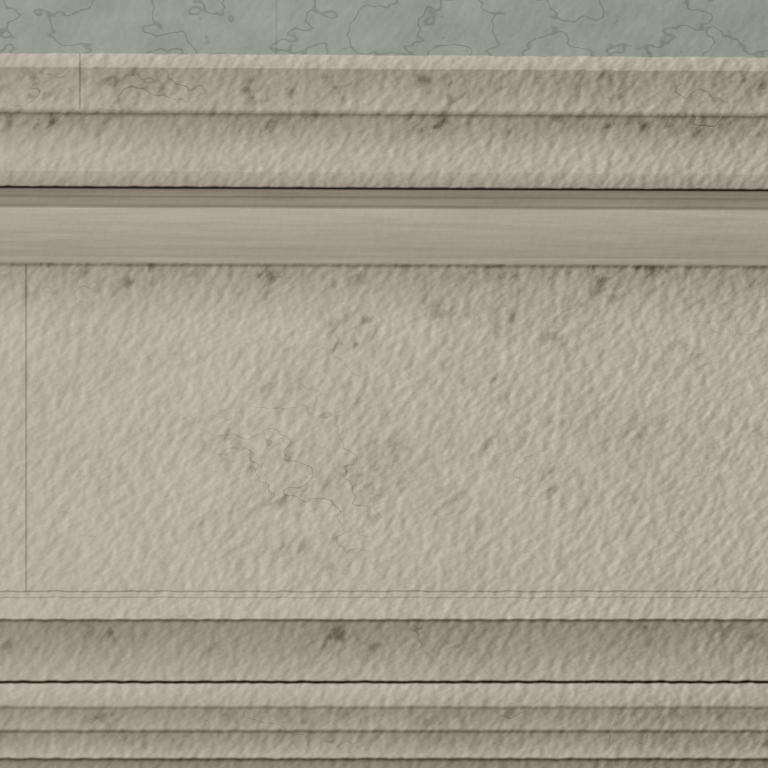
Give the GLSL for this texture, as a WebGL 2 fragment shader.

```glsl
#version 300 es
precision highp float;
uniform vec2 u_resolution;
out vec4 fragColor;

const vec3 WARM_SHIFT = vec3(0.0, 0.032, 0.085);
const vec3 WALL_SHIFT = vec3(0.02, 0.0, 0.045);
const float EDGE = 0.0013;
const float TILT = 0.0065;
const float RELIEF = 0.13;
const float STAIN = 0.17;
const float GRAIN_ANGLE = 0.95;
const float WALL_END = 0.069;
const float PANEL_TOP = 0.344;
const float PANEL_END = 0.770;

vec2 hashGradient(vec2 cell) {
    vec3 h = fract(cell.xyx * vec3(0.1031, 0.1030, 0.0973));
    h += dot(h, h.yzx + 33.33);
    float angle = 6.2832 * fract((h.x + h.y) * h.z);
    return vec2(cos(angle), sin(angle));
}

float noise(vec2 p) {
    vec2 i = floor(p), f = p - i;
    vec2 u = f * f * f * (f * (f * 6.0 - 15.0) + 10.0);
    vec2 e = vec2(0.0, 1.0);
    float low = mix(dot(hashGradient(i), f), dot(hashGradient(i + e.yx), f - e.yx), u.x);
    float high = mix(dot(hashGradient(i + e), f - e), dot(hashGradient(i + 1.0), f - 1.0), u.x);
    return mix(low, high, u.y);
}

float fbm(vec2 p) {
    float sum = 0.0, amp = 0.6;
    for (int i = 0; i < 4; i++) {
        sum += amp * noise(p);
        p = mat2(1.6, 1.2, -1.2, 1.6) * p + 7.3;
        amp *= 0.52;
    }
    return sum;
}

float vein(vec2 p, float width) {
    return 1.0 - smoothstep(0.0, width, abs(fbm(p)));
}

float bump(float x, float center, float width) {
    float d = (x - center) / width;
    return exp(-d * d);
}

float blot(vec2 p, vec2 center, vec2 size) {
    vec2 d = (p - center) / size;
    return exp(-dot(d, d));
}

float inside(float x, float a, float b) {
    return smoothstep(a - EDGE, a + EDGE, x) * (1.0 - smoothstep(b - EDGE, b + EDGE, x));
}

// Lays a vertical ramp from a to b over the tone above it
float band(float tone, float y, float a, float b, float first, float last) {
    float ramp = mix(first, last, clamp((y - a) / (b - a), 0.0, 1.0));
    return mix(tone, ramp, smoothstep(a - EDGE, a + EDGE, y));
}

float mouldingTone(float y) {
    float v = band(0.61, y, WALL_END, 0.087, 0.73, 0.70);
    v = band(v, y, 0.087, 0.141, 0.61, 0.69);
    v = band(v, y, 0.146, 0.200, 0.59, 0.70);
    v = band(v, y, 0.222, 0.243, 0.67, 0.60);
    v = band(v, y, 0.246, 0.269, 0.52, 0.59);
    v = band(v, y, 0.270, 0.334, 0.69, 0.61);
    v = band(v, y, 0.334, 0.342, 0.65, 0.64);
    v = band(v, y, PANEL_TOP, 0.420, 0.63, 0.715);
    v = band(v, y, PANEL_END, 0.806, 0.71, 0.72);
    v = band(v, y, 0.806, 0.884, 0.56, 0.68);
    v = band(v, y, 0.889, 0.918, 0.72, 0.67);
    v = band(v, y, 0.922, 0.950, 0.57, 0.66);
    v = band(v, y, 0.953, 0.984, 0.56, 0.69);
    v = band(v, y, 0.991, 1.000, 0.53, 0.56);
    // Grooves and contact shadows
    v -= 0.13 * bump(y, 0.146, 0.004) + 0.45 * bump(y, 0.2435, 0.0018);
    v -= 0.07 * bump(y, 0.267, 0.0016) + 0.06 * bump(y, 0.255, 0.0015);
    v -= 0.13 * bump(y, 0.344, 0.0028) + 0.13 * bump(y, 0.770, 0.0012);
    v -= 0.07 * bump(y, 0.778, 0.0012) + 0.15 * bump(y, 0.808, 0.0022);
    v -= 0.54 * bump(y, 0.888, 0.0019) + 0.13 * bump(y, 0.921, 0.002);
    v -= 0.19 * bump(y, 0.952, 0.0022) + 0.36 * bump(y, 0.989, 0.0022);
    return v;
}

void main() {
    vec2 p = gl_FragCoord.xy / u_resolution;
    float down = 1.0 - p.y;
    float y = down - TILT * p.x * max(0.0, 1.0 - down / 0.75);
    float wall = 1.0 - smoothstep(WALL_END - EDGE, WALL_END + EDGE, y);
    float smoothBand = inside(y, 0.243, 0.342);
    float rough = (1.0 - 0.75 * wall) * (1.0 - 0.9 * smoothBand);
    float wobble = 0.0012 * noise(p * vec2(60.0, 20.0)) * (1.0 - smoothBand);
    float tone = mouldingTone(y + wobble);

    // Slanted chisel relief, lit from the upper left
    float c = cos(GRAIN_ANGLE), s = sin(GRAIN_ANGLE);
    vec2 grain = mat2(c, -s, s, c) * p * vec2(52.0, 88.0);
    float relief = fbm(grain) - fbm(grain + vec2(0.12, -0.4));
    tone += RELIEF * rough * relief * (0.75 + 0.5 * p.x);

    // Weathering gathers under ledges and in panel patches
    vec2 q = vec2(p.x, down);
    float zone = bump(y, 0.113, 0.022) + bump(y, 0.160, 0.014) + 0.7 * bump(y, 0.353, 0.022);
    zone += 0.8 * bump(y, 0.828, 0.024) + 0.6 * bump(y, 0.936, 0.012) + 0.6 * bump(y, 0.965, 0.012);
    float patches = blot(q, vec2(0.44, 0.43), vec2(0.06, 0.04)) + blot(q, vec2(0.67, 0.40), vec2(0.10, 0.05));
    patches += blot(q, vec2(0.39, 0.63), vec2(0.13, 0.11)) + 0.6 * blot(q, vec2(0.70, 0.58), vec2(0.18, 0.14));
    zone += inside(y, PANEL_TOP, PANEL_END) * (0.15 + 0.65 * patches);
    float cloud = smoothstep(-0.25, 0.35, fbm(p * vec2(11.0, 15.0) + 3.0));
    float pits = smoothstep(0.0, 0.42, fbm(grain * 0.65 + 19.0));
    tone -= STAIN * rough * zone * cloud * (0.2 + 1.3 * pits);
    tone += 0.025 * fbm(p * 6.0) * rough;

    // Veins, brushed streaks and fine grain
    float cracks = vein(p * vec2(9.0, 13.0) + 5.0, 0.025) * smoothstep(0.0, 0.25, noise(p * 6.0 + 2.0));
    tone -= 0.08 * cracks * rough * (0.2 + min(zone, 1.0));
    tone -= wall * 0.07 * vein(p * vec2(10.0, 14.0) + 31.0, 0.035);
    tone += wall * 0.06 * fbm(p * vec2(12.0, 18.0));
    tone += smoothBand * 0.055 * fbm(vec2(p.x * 7.0, y * 160.0));
    tone += 0.012 * noise(p * 230.0);

    // Vertical joints and broad lighting
    tone -= 0.12 * bump(p.x, 0.034, 0.0013) * inside(y, PANEL_TOP, PANEL_END);
    tone -= 0.13 * bump(p.x, 0.104, 0.0013) * inside(y, WALL_END, 0.141);
    tone -= 0.04 * bump(p.x, 0.360, 0.0012) * wall;
    tone -= 0.022 * smoothstep(0.25, 1.0, p.x);
    vec3 shift = mix(WARM_SHIFT, WALL_SHIFT, wall) * smoothstep(0.0, 0.4, tone);
    fragColor = vec4(clamp(vec3(tone) - shift, 0.0, 1.0), 1.0);
}
```
